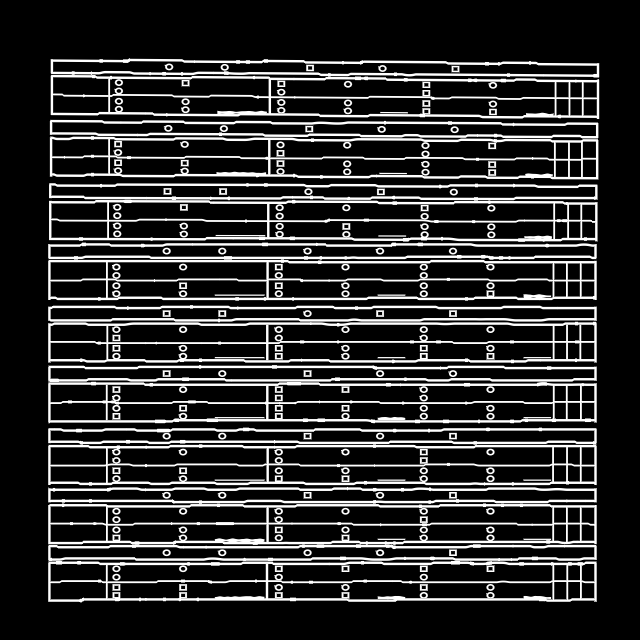
A Shadertoy shader for this pattern:

```glsl
// Nine uneven rows of white outlined rack panels on black: a slim strip with
// five ports above a tall unit with port columns, dividers and vent bars.
// Distance functions per row; gradient noise steps and burrs the thin lines.

const vec3 INK = vec3(1.0);
const vec3 GROUND = vec3(0.0);
const float SHEET = 768.0;       // drawing units across the canvas
const int ROWS = 9;
const float ROW_TOP[9] = float[9](72.0, 146.0, 222.0, 294.0, 369.0, 441.0, 516.0, 587.0, 656.0);
const float LEFT = 59.3;
const float WIDTH = 655.3;
const float STRIP_HEIGHT = 14.8; // slim strip
const float UNIT_TOP = 20.0;     // tall unit, measured from the row top
const float UNIT_MID = 42.0;
const float UNIT_BOTTOM = 64.0;
const float LEAN = 1.6;          // extra fall across the upper rows
const float BOLD = 1.45;         // half widths
const float FINE = 1.1;
const float STEP_SIZE = 1.4;     // height of the jumps in a line
const float PORT_RADIUS = 3.3;
const float STRIP_PORTS[5] = float[5](140.7, 207.4, 309.8, 396.8, 484.3);
const float BAYS[3] = float[3](80.4, 275.3, 449.3);
const float PAIR_GAP = 80.0;
const float PORT_Y[4] = float[4](6.5, 16.6, 28.9, 38.5);
const float DIVIDERS[5] = float[5](69.2, 261.5, 604.8, 621.2, 637.5);
const vec2 VENTS[3] = vec2[3](vec2(198.5, 258.0), vec2(394.0, 427.0), vec2(569.0, 602.0));
const int CLOGGED_ROWS[3] = int[3](0x183, 0x120, 0x10F); // one bit per row

float hash(vec2 p) {
    vec3 q = fract(p.xyx * vec3(0.1031, 0.1030, 0.0973));
    q += dot(q, q.yzx + 33.33);
    return fract((q.x + q.y) * q.z);
}

float cornerSlope(vec2 cell, vec2 offset) {
    float a = 6.2832 * hash(cell);
    return dot(vec2(cos(a), sin(a)), offset);
}

float gradientNoise(vec2 p) {
    vec2 i = floor(p), f = fract(p);
    vec2 u = f * f * f * (f * (f * 6.0 - 15.0) + 10.0);
    vec2 e = vec2(1.0, 0.0);
    return mix(mix(cornerSlope(i, f), cornerSlope(i + e, f - e), u.x),
               mix(cornerSlope(i + e.yx, f - e.yx), cornerSlope(i + 1.0, f - 1.0), u.x), u.y);
}

float box(vec2 p, vec2 halfSize) {
    vec2 d = abs(p) - halfSize;
    return length(max(d, 0.0)) + min(max(d.x, d.y), 0.0);
}

// Full-width rule with small jumps and burrs
float rule(vec2 p, float y, float halfWidth, float seed) {
    float jump = smoothstep(-0.02, 0.02, gradientNoise(vec2(p.x / 75.0, seed))) - 0.5;
    float burr = smoothstep(0.36, 0.4, gradientNoise(vec2(p.x / 11.0, seed + 60.0)));
    return box(p - vec2(0.5 * WIDTH, y + STEP_SIZE * jump),
               vec2(0.5 * WIDTH + 1.0, halfWidth + 0.7 * burr));
}

float post(vec2 p, float x, float y0, float y1, float halfWidth) {
    return box(p - vec2(x, 0.5 * (y0 + y1)), vec2(halfWidth, 0.5 * (y1 - y0)));
}

// Small ring, round or square, sometimes with a nub
float port(vec2 p, float pick) {
    vec2 a = abs(p * vec2(0.88, 1.06));
    float r = pick > 0.65 ? max(a.x, a.y) + 0.2 : length(a);
    float ring = abs(r - PORT_RADIUS) - 1.0;
    float nub = box(p + vec2(4.3, 1.8), vec2(1.0, 0.7));
    return pick < 0.3 ? min(ring, nub) : ring;
}

float panelRow(vec2 p, int row) {
    float seed = float(row) * 5.37 + 0.4;

    // Strip and unit outlines
    float d = min(rule(p, 0.0, BOLD, seed), rule(p, STRIP_HEIGHT, BOLD, seed + 1.1));
    d = min(d, min(rule(p, UNIT_TOP, BOLD, seed + 2.2), rule(p, UNIT_BOTTOM, BOLD, seed + 3.3)));
    d = min(d, rule(p, UNIT_MID, FINE, seed + 4.4));
    for (int side = 0; side < 2; side++) {
        float x = float(side) * WIDTH;
        d = min(d, post(p, x, -1.0, STRIP_HEIGHT + 1.0, BOLD));
        d = min(d, post(p, x, UNIT_TOP - 1.0, UNIT_BOTTOM + 2.0, BOLD));
    }
    for (int k = 0; k < 5; k++) {
        float wobble = hash(vec2(k, row)) - 0.5;
        float halfWidth = k == 1 ? BOLD : FINE;
        d = min(d, post(p, DIVIDERS[k] + wobble, UNIT_TOP, UNIT_BOTTOM, halfWidth));
        d = min(d, port(p - vec2(STRIP_PORTS[k], 7.3), hash(vec2(k + 20, row))));
    }

    // Port columns in pairs; the second column skips one port
    for (int c = 0; c < 6; c++) {
        float x = BAYS[c / 2] + PAIR_GAP * float(c % 2);
        for (int k = 0; k < 4; k++) {
            if (c % 2 == 1 && k == 1) continue;
            d = min(d, port(p - vec2(x, UNIT_TOP + PORT_Y[k]), hash(vec2(c * 4 + k + 40, row))));
        }
    }

    // Vents: a fine bar, or a ragged filled block
    for (int v = 0; v < 3; v++) {
        bool clogged = ((CLOGGED_ROWS[v] >> row) & 1) == 1;
        float ragged = 1.8 + 1.6 * gradientNoise(vec2(p.x / 8.0, seed + 9.0));
        vec2 halfSize = vec2(0.5 * (VENTS[v].y - VENTS[v].x), clogged ? ragged : 0.75);
        vec2 center = vec2(0.5 * (VENTS[v].x + VENTS[v].y), UNIT_BOTTOM - (clogged ? 2.4 : 3.8));
        d = min(d, box(p - center, halfSize));
    }
    return d;
}

void mainImage(out vec4 fragColor, in vec2 fragCoord) {
    float pixel = SHEET / iResolution.y;
    vec2 p = vec2(fragCoord.x - 0.5 * iResolution.x, iResolution.y - fragCoord.y) * pixel;
    p.x += 0.5 * SHEET;

    float d = SHEET;
    for (int row = 0; row < ROWS; row++) {
        float skew = max(3.0 - float(row), 0.0);
        vec2 q = p - vec2(LEFT + skew, ROW_TOP[row]);
        q.y -= LEAN * skew * q.x / WIDTH;
        if (q.y > -5.0 && q.y < 70.0) d = min(d, panelRow(q, row));
    }
    fragColor = vec4(mix(GROUND, INK, clamp(0.5 - d / pixel, 0.0, 1.0)), 1.0);
}
```
